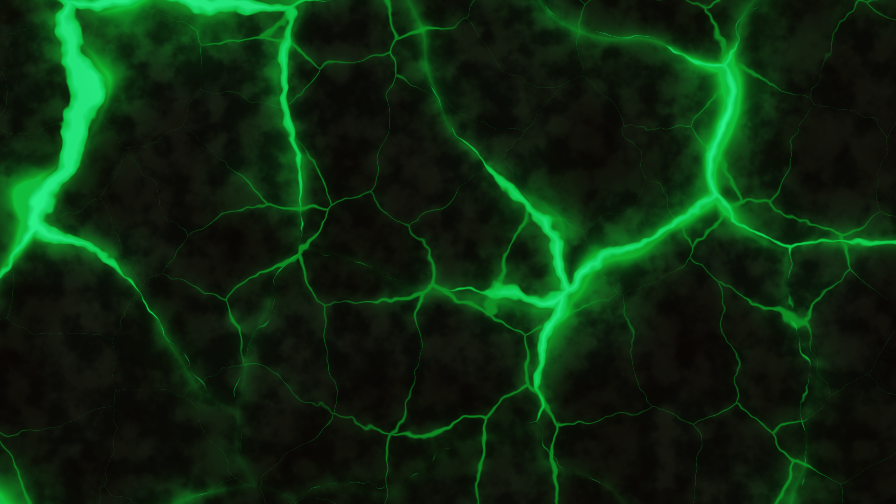
Write a Shadertoy shader that draws this texture.

```glsl
vec2 hash2(vec2 p) {
    vec3 q = fract(p.xyx * vec3(0.1031, 0.1030, 0.0973));
    q += dot(q, q.yzx + 33.33);
    return fract((q.xx + q.yz) * q.zy);
}

float noise(vec2 p) {
    vec2 i = floor(p), f = fract(p);
    f = f * f * (3.0 - 2.0 * f);
    float bottom = mix(hash2(i).x, hash2(i + vec2(1, 0)).x, f.x);
    float top = mix(hash2(i + vec2(0, 1)).x, hash2(i + vec2(1, 1)).x, f.x);
    return mix(bottom, top, f.y);
}

float fbm(vec2 p, int octaves) {
    float sum = 0.0, amp = 0.5, total = 0.0;
    for (int i = 0; i < octaves; i++) {
        sum += amp * noise(p);
        total += amp;
        amp *= 0.5;
        p = mat2(0.8, 0.6, -0.6, 0.8) * p * 2.03 + 11.7;
    }
    return sum / total;
}

vec2 warp(vec2 p, int octaves) {
    return p + 0.15 * (vec2(fbm(p * 5.0 + 31.0, octaves), fbm(p * 5.0 + 67.0, octaves)) - 0.5);
}

// Distance to the nearest border between Voronoi cells
float crackDistance(vec2 p, float scale) {
    p = p * scale + 20.0;
    vec2 cell = floor(p), f = fract(p), nearest = vec2(0), nearestCell = vec2(0);
    float best = 9.0;
    for (int y = -1; y <= 1; y++)
    for (int x = -1; x <= 1; x++) {
        vec2 g = vec2(x, y);
        vec2 r = g + 0.08 + 0.84 * hash2(cell + g) - f;
        if (dot(r, r) < best) {
            best = dot(r, r);
            nearest = r;
            nearestCell = g;
        }
    }
    float border = 9.0;
    for (int y = -2; y <= 2; y++)
    for (int x = -2; x <= 2; x++) {
        vec2 g = nearestCell + vec2(x, y);
        vec2 r = g + 0.08 + 0.84 * hash2(cell + g) - f;
        vec2 across = r - nearest;
        if (dot(across, across) > 1e-4)
            border = min(border, dot(0.5 * (nearest + r), normalize(across)));
    }
    return border / scale;
}

// Colour of the light for a given brightness, from dark stone to pale mint
vec3 glowColor(float g) {
    return vec3(0.05 + 0.1 * smoothstep(0.75, 0.95, g), g,
                0.025 + 0.2 * g + 0.3 * smoothstep(0.65, 0.95, g));
}

void mainImage(out vec4 fragColor, in vec2 fragCoord) {
    vec2 p = fragCoord / iResolution.y;
    float soft = max(0.0025, 0.8 / iResolution.y);

    // Main cracks: jagged line, swelling and tapering width
    float jagged = crackDistance(warp(p, 5), 2.0);
    float smoothDist = crackDistance(warp(p, 2), 2.0);
    float swell = smoothstep(0.2, 0.85, noise(p * 2.7 + 5.0));
    float width = mix(-0.002, 0.019, swell) + 0.005 * (noise(p * 45.0) - 0.5);
    float core = smoothstep(-soft, soft, width - jagged);

    // Thin side branches that die out away from the main cracks
    float twigDist = crackDistance(warp(p + 3.0, 5), 5.0);
    float twigMask = smoothstep(0.42, 0.72, noise(p * 4.0 + 40.0)) * exp(-smoothDist / 0.09);
    float twigWidth = 0.006 * twigMask - 0.001;
    float twig = smoothstep(-soft, soft, twigWidth - twigDist);

    // Halo with hot spots
    float away = max(smoothDist - max(width, 0.0), 0.0);
    float heat = smoothstep(0.45, 0.9, noise(p * 3.3 + 90.0));
    float strength = (0.5 + 1.1 * heat) * mix(0.35, 1.1, smoothstep(0.0, 0.5, swell));
    float halo = strength * (0.36 * exp(-away / 0.013) + 0.27 * exp(-away / 0.05));
    halo += 0.22 * twigMask * exp(-twigDist / 0.014);

    // Grimy stone, lit by the halo
    float grime = smoothstep(0.25, 0.75, fbm(p * 28.0, 4));
    float patches = smoothstep(0.25, 0.75, fbm(p * 6.0 + 8.0, 4));
    float stone = (0.55 + 0.75 * grime) * (0.75 + 0.5 * patches);
    float light = 0.055 + min(halo, 0.68);
    vec3 color = glowColor(light) * mix(stone, 1.0, smoothstep(0.1, 0.6, light));
    color.r += 0.014 * (1.0 - patches);

    // Molten light inside the cracks
    float depth = clamp((width - jagged) / 0.012, 0.0, 1.0);
    float molten = 0.72 + 0.17 * depth + 0.08 * heat;
    color = mix(color, glowColor(max(light, 0.56)), twig * 0.9);
    color = mix(color, glowColor(molten), core);
    fragColor = vec4(color, 1.0);
}
```
